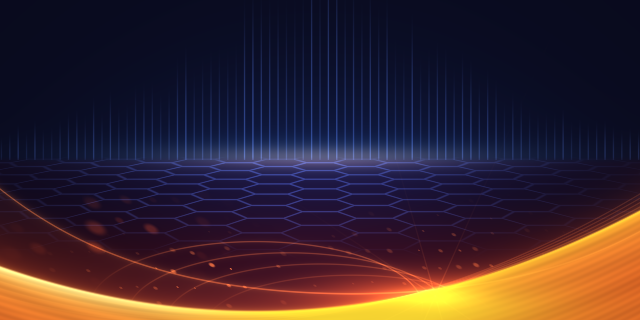
A WebGL 1 fragment shader for this background:

```glsl
precision highp float;
// A night stage: light columns stand on a glowing horizon above a hexagon floor,
// while a molten golden crescent with fine strands and sparks sweeps below.
// Built from gaussian glows, a perspective hex grid, curves and cellular sparks.
uniform vec2 u_resolution;

const float HORIZON = 0.5;
const vec3 NIGHT = vec3(0.035, 0.04, 0.115);
const vec3 BLUE = vec3(0.05, 0.12, 0.28);
const vec3 VIOLET = vec3(0.10, 0.055, 0.18);
const vec3 WINE = vec3(0.19, 0.045, 0.13);
const vec3 EMBER = vec3(0.93, 0.34, 0.10);
const vec3 ORANGE = vec3(0.95, 0.50, 0.18);
const vec3 YELLOW = vec3(1.0, 0.86, 0.20);
const vec3 PALE = vec3(1.0, 0.95, 0.66);

float hash(vec2 p) {
  return fract(sin(dot(p, vec2(127.1, 311.7))) * 43758.5453);
}

float bell(vec2 p, vec2 center, vec2 size) {
  vec2 q = (p - center) / size;
  return exp(-dot(q, q));
}

float stroke(float dist, float width, float px) {
  return 1.0 - smoothstep(width, width + 1.2 * px, abs(dist));
}

// Evenly spaced columns whose heights fall away from the middle.
float columns(vec2 p, float px) {
  float pitch = 0.0262;
  float id = floor((p.x - 1.0) / pitch + 0.5);
  float dist = p.x - 1.0 - id * pitch;
  float jitter = hash(vec2(id, 3.0));
  float height = (0.84 * exp(-1.9 * abs(id * pitch)) - 0.03) * (0.75 + 0.35 * jitter);
  float rise = p.y - HORIZON;
  float fade = (1.0 - smoothstep(0.2 * height, height, rise)) * step(0.0, rise);
  return stroke(dist, 0.0003, px) * fade * (0.45 + 0.55 * jitter);
}

// Perspective hexagons; edge distances are converted back to canvas units.
float hexFloor(vec2 p, float px) {
  float d = 0.987 - p.y;
  vec2 q = vec2((p.x - 1.0) / (0.17 * d), (1.0 / d - 2.066) / 0.055);
  vec2 period = vec2(3.0, 1.7320508);
  vec2 a = mod(q, period) - 0.5 * period;
  vec2 b = mod(q + 0.5 * period, period) - 0.5 * period;
  vec2 h = abs(dot(a, a) < dot(b, b) ? a : b);
  vec2 scale = vec2(0.17 * d, 0.055 * d * d);
  float flatEdge = (0.866 - h.y) * scale.y;
  float slantEdge = (0.866 - dot(h, vec2(0.866, 0.5))) / length(vec2(0.866, 0.5) / scale);
  float edge = min(flatEdge, slantEdge);
  return stroke(edge, 0.0002, px) + 0.12 * exp(-edge / 0.003);
}

// Upper rim of the golden crescent.
float rimHeight(float x) {
  return 0.026 + 0.218 * (x - 0.8) * (x - 0.8);
}

// Thin outer arc hanging above the crescent.
float veilHeight(float x) {
  float u = x - 1.1;
  return 0.082 + u * u * (0.18 + 0.075 * u * u);
}

float ellipseDist(vec2 p, vec2 center, vec2 radii) {
  vec2 q = (p - center) / radii;
  float len = length(q);
  return (len - 1.0) * len / max(length(q / radii), 0.001);
}

// One spark per chosen cell, with random place, size and brightness.
float sparks(vec2 p, float cell, float size, float soft, float density) {
  vec2 id = floor(p / cell);
  vec2 spot = 0.3 + 0.4 * vec2(hash(id + 1.7), hash(id + 8.3));
  vec2 q = (p / cell - id - spot) * cell;
  q.y += 0.35 * q.x;
  float radius = size * (0.5 + hash(id + 4.1));
  float disc = 1.0 - smoothstep(radius * (1.0 - soft), radius, length(q * vec2(0.75, 1.2)));
  return disc * step(hash(id), density) * (0.4 + 0.6 * hash(id + 6.2));
}

// Molten body: hot rim at the left, yellow core, striped orange wing at the right.
vec3 crescent(vec2 p, float depth) {
  float core = bell(p, vec2(1.25, 0.02), vec2(0.48, 0.10));
  float left = 1.0 - smoothstep(0.2, 1.0, p.x);
  vec3 col = mix(ORANGE, YELLOW, clamp(core + 0.6 * exp(-depth / 0.035), 0.0, 1.0));
  col = mix(col, PALE, left * exp(-depth / 0.025));
  float wave = sin(depth * 290.0 + 5.0 * sin(p.x * 2.3)) + sin(depth * 75.0 - p.x * 9.0);
  col *= 0.96 + 0.03 * wave * (1.0 - core);
  return col - vec3(0.07, 0.10, 0.03) * smoothstep(0.05, 0.25, depth);
}

void main() {
  vec2 p = gl_FragCoord.xy / u_resolution * vec2(2.0, 1.0);
  float px = 1.0 / u_resolution.y;
  float above = p.y - rimHeight(p.x);
  float veil = p.y - veilHeight(p.x);
  float side = bell(p, vec2(1.0, p.y), vec2(0.65, 1.0));

  // Sky and floor
  vec3 sky = NIGHT + BLUE * side * exp(-abs(p.y - HORIZON) / 0.2) * 0.75;
  sky += vec3(0.14, 0.20, 0.36) * columns(p, px) * (0.4 + 0.6 * side);
  vec3 ground = mix(WINE, VIOLET, smoothstep(0.18, 0.42, p.y)) * (0.55 + 0.45 * side);
  ground += BLUE * 0.6 * side * exp(-abs(HORIZON - p.y) / 0.09);
  float gridFade = smoothstep(0.18, 0.36, p.y) * bell(p, vec2(0.9, p.y), vec2(0.72, 1.0));
  ground += vec3(0.10, 0.15, 0.29) * hexFloor(p, px) * gridFade;
  vec3 col = mix(ground, sky, smoothstep(HORIZON - 0.012, HORIZON + 0.012, p.y));

  // Horizon light
  col += vec3(0.24, 0.15, 0.08) * bell(p, vec2(1.0, 0.508), vec2(0.40, 0.032));
  col += vec3(0.04, 0.09, 0.11) * bell(p, vec2(1.0, 0.515), vec2(0.65, 0.05));

  // Warm haze over the floor
  col += EMBER * 0.30 * exp(-max(above, 0.0) / 0.06);
  col += EMBER * 0.07 * (1.0 - smoothstep(-0.03, 0.01, veil));
  col += EMBER * 0.5 * bell(p, vec2(1.3, 0.08), vec2(0.32, 0.07));

  // Arcs, fanning strands and rays through the hot spot
  float lines = 0.3 * stroke(veil, 0.0006, px) + 0.2 * exp(-abs(veil) / 0.01);
  vec2 hot = p - vec2(1.36, 0.075);
  for (int i = 0; i < 4; i++) {
    float k = float(i);
    vec2 center = vec2(0.8 + 0.1 * k, 0.04 - 0.02 * k);
    float ring = ellipseDist(p, center, vec2(0.52 - 0.02 * k, 0.205 - 0.015 * k));
    float arcFade = smoothstep(0.2, 0.7, p.x) * smoothstep(0.0, 0.15, p.y);
    lines += (stroke(ring, 0.0002, px) + 0.3 * exp(-abs(ring) / 0.008)) * arcFade * (0.28 - 0.05 * k);
    lines += 0.14 * stroke(above - 0.018 * (k + 1.0) * (p.x - 1.25), 0.0003, px);
    float angle = 0.45 + 0.7 * k;
    float ray = dot(hot, vec2(sin(angle), -cos(angle)));
    lines += 0.18 * stroke(ray, 0.0002, px) * exp(-length(hot) / 0.16);
  }
  col += ORANGE * lines;

  // Soft embers at the left and small sparks along the bottom
  float drift = bell(p, vec2(0.38, 0.27), vec2(0.25, 0.1));
  float scatter = bell(p, vec2(0.65, 0.15), vec2(0.3, 0.08)) + 0.6 * bell(p, vec2(1.38, 0.2), vec2(0.25, 0.1));
  col += EMBER * 0.3 * drift * sparks(p, 0.085, 0.022, 0.7, 0.6);
  col += ORANGE * 0.8 * scatter * sparks(p + 0.03, 0.055, 0.007, 0.7, 0.4);

  // Golden crescent with a glowing rim
  vec3 gold = crescent(p, max(-above, 0.0)) + vec3(0.12, 0.10, 0.04) * lines;
  col = mix(gold, col, smoothstep(-0.004, 0.004 + px, above));
  col += YELLOW * 0.25 * exp(-abs(above) / 0.008);
  col += YELLOW * 0.25 * bell(p, vec2(1.36, 0.07), vec2(0.14, 0.03));
  gl_FragColor = vec4(clamp(col, 0.0, 1.0), 1.0);
}
```
